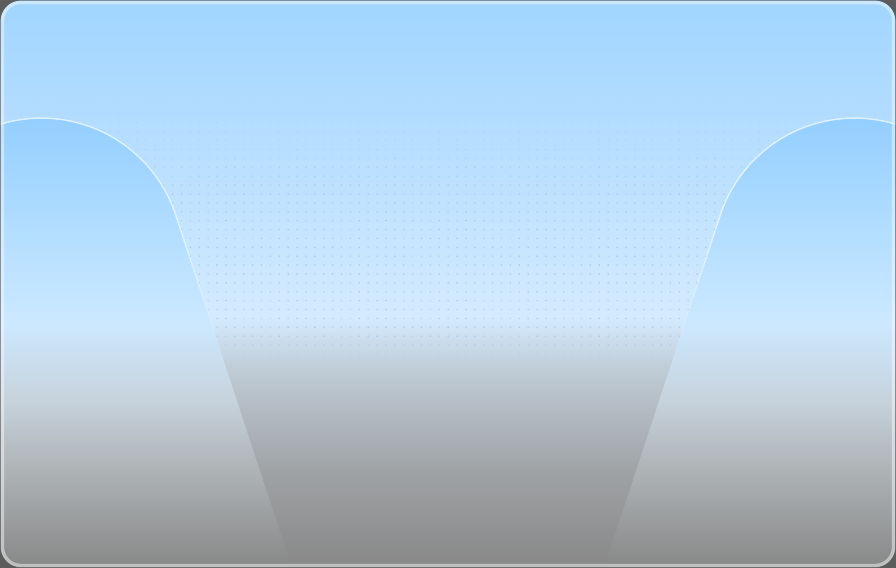
Give the GLSL for this background, as a WebGL 2 fragment shader.

```glsl
#version 300 es
precision highp float;

uniform vec2 u_resolution;
out vec4 outColor;

const float DOT_SPACING = 0.01565;
const vec2 DOT_PHASE = vec2(0.416, 0.08);

float hash(vec2 cell) {
    return fract(sin(dot(cell, vec2(127.1, 311.7))) * 43758.5453);
}

float coverage(float dist, float pixel) {
    return 1.0 - smoothstep(-0.5 * pixel, 0.5 * pixel, dist);
}

float strokeCoverage(float dist, float width, float pixel) {
    return coverage(abs(dist) - 0.5 * width, pixel);
}

float roundedBox(vec2 p, vec2 halfSize, float radius) {
    vec2 q = abs(p) - halfSize + radius;
    return length(max(q, 0.0)) + min(max(q.x, q.y), 0.0) - radius;
}

// Round cap that continues downward along its tangent line
float hillDistance(vec2 p, vec2 center, float radius, vec2 normal) {
    vec2 q = p - center;
    float side = normal.x * q.y - normal.y * q.x;
    return (side > 0.0 ? length(q) : dot(q, normal)) - radius;
}

vec3 blendTo(vec3 color, vec3 next, float start, float end, float t) {
    return mix(color, next, clamp((t - start) / (end - start), 0.0, 1.0));
}

// Sky falling into a grey floor; depth runs from top to bottom
vec3 skyColor(float depth) {
    vec3 c = vec3(0.64, 0.84, 1.0);
    c = blendTo(c, vec3(0.74, 0.88, 1.0), 0.03, 0.32, depth);
    c = blendTo(c, vec3(0.83, 0.92, 1.0), 0.32, 0.56, depth);
    c = blendTo(c, vec3(0.75, 0.80, 0.84), 0.56, 0.65, depth);
    c = blendTo(c, vec3(0.62, 0.63, 0.64), 0.65, 0.84, depth);
    return blendTo(c, vec3(0.53), 0.84, 1.0, depth);
}

vec3 hillColor(float depth) {
    vec3 c = vec3(0.58, 0.81, 1.0);
    c = blendTo(c, vec3(0.70, 0.87, 1.0), 0.21, 0.41, depth);
    c = blendTo(c, vec3(0.80, 0.91, 1.0), 0.41, 0.57, depth);
    c = blendTo(c, vec3(0.78, 0.83, 0.87), 0.57, 0.70, depth);
    c = blendTo(c, vec3(0.69, 0.71, 0.72), 0.70, 0.82, depth);
    return blendTo(c, vec3(0.53), 0.82, 1.0, depth);
}

// Fine dot lattice with slightly uneven strength
float dotGrid(vec2 p, float spacing, vec2 phase, float pixel) {
    vec2 grid = p / spacing - phase + 0.5;
    float dist = length(fract(grid) - 0.5) * spacing;
    float strength = mix(0.6, 1.0, hash(floor(grid)));
    return coverage(dist - 0.0013, pixel) * strength;
}

void main() {
    float pixel = 1.0 / u_resolution.y;
    vec2 p = gl_FragCoord.xy * pixel;
    float aspect = u_resolution.x * pixel;
    float depth = 1.0 - p.y;

    // Sky and dots
    vec3 color = skyColor(depth);
    float dotFade = smoothstep(0.10, 0.42, depth)
                  * (1.0 - smoothstep(0.58, 0.65, depth));
    float dots = dotGrid(p, DOT_SPACING, DOT_PHASE, pixel);
    color = mix(color, vec3(0.46, 0.64, 0.78), 0.45 * dots * dotFade);

    // Mirrored hills with a fading rim
    vec2 mirrored = vec2(min(p.x, aspect - p.x), p.y);
    vec2 slopeNormal = normalize(vec2(0.95, 0.313));
    float hill = hillDistance(mirrored, vec2(0.073, 0.543), 0.249, slopeNormal);
    color = mix(color, hillColor(depth), coverage(hill, pixel));
    float rimFade = 1.0 - smoothstep(0.36, 0.66, depth);
    float rim = strokeCoverage(hill, 0.0026, pixel);
    color = mix(color, vec3(0.93, 0.98, 1.0), 0.8 * rim * rimFade);

    // Rounded frame
    vec2 halfSize = 0.5 * vec2(aspect, 1.0);
    float frame = roundedBox(p - halfSize, halfSize - 0.001, 0.036);
    float border = strokeCoverage(frame + 0.0035, 0.006, pixel);
    color = mix(color, vec3(0.95, 0.97, 0.98), 0.5 * border);
    color = mix(vec3(0.36), color, coverage(frame, pixel));

    outColor = vec4(color, 1.0);
}
```
